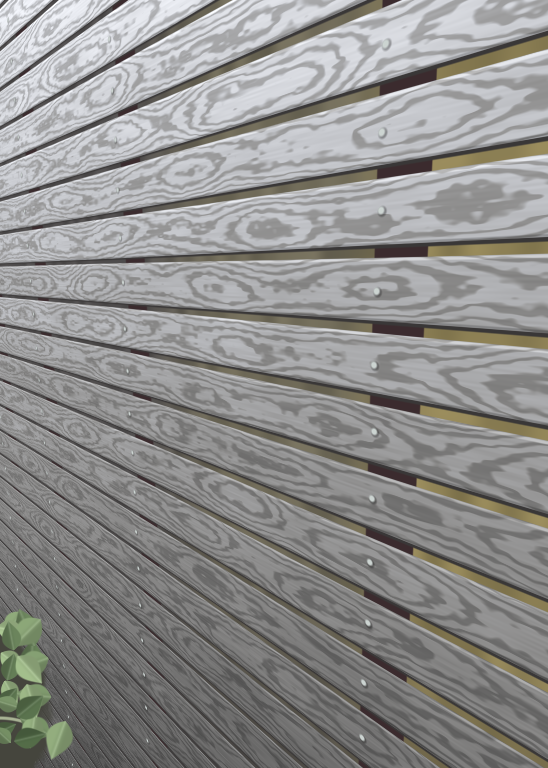
This texture is drawn by a WebGL 1 fragment shader. Its source:

```glsl
precision highp float;
// Grey wood-grain slats of a wall in steep perspective, with screws, posts behind and leaves in a corner.
uniform vec2 u_resolution;

#define HORIZON_POINT vec2(-0.331, 0.357)  // where the slats converge (y runs down)
#define PLUMB_Y 4.154                      // height where the posts converge
#define TILT 0.184                         // lean of the vanishing line
#define SLAT_PITCH 0.1208
#define SLAT_SHIFT 0.0358
#define GAP_NEAR 0.085                     // half gap, in slat pitches
#define GAP_FAR 0.052
#define GRAIN_DEPTH 0.24
#define OCHRE vec3(0.55, 0.50, 0.33)
#define POST_BROWN vec3(0.23, 0.17, 0.18)
#define SHADOW vec3(0.25, 0.24, 0.24)
#define LEAF_COUNT 22

float hash(vec2 p) {
  p = fract(p * vec2(0.1031, 0.1137));
  p += dot(p, p.yx + 33.33);
  return fract((p.x + p.y) * p.x * 7.31);
}

float noise(vec2 p) {
  vec2 i = floor(p), f = fract(p);
  f = f * f * (3.0 - 2.0 * f);
  vec2 e = vec2(1.0, 0.0);
  return mix(mix(hash(i), hash(i + e), f.x),
             mix(hash(i + e.yx), hash(i + e.xx), f.x), f.y);
}

// Coverage of the region d < 0, softened over the width aa.
float cover(float d, float aa) {
  return 1.0 - smoothstep(-aa, aa, d);
}

// Screw column position along the slats.
float columnAt(float i) {
  return 4.612 + 3.135 * i - 0.31 * i * (i - 1.0);
}

// Contours of a wandering ridge: long nested ovals and arches.
float grainLines(vec2 uv, float across, float id, vec2 texel) {
  float ridge = across + 0.24 * (noise(vec2(uv.x * 0.9 + id * 5.7, id)) - 0.5);
  float h = 13.0 * ridge * ridge
          + 3.4 * noise(vec2(uv.x * 1.3 + id * 7.3, id + 40.0))
          + 0.9 * noise(vec2(uv.x * 3.0, uv.y * 4.0) + 60.0)
          + 0.4 * noise(vec2(uv.x * 14.0, uv.y * 18.0) + 90.0);
  float aa = 0.5 * (texel.y * (26.0 * abs(ridge) + 5.0) + texel.x * 5.0) + 0.03;
  float width = 0.13 + 0.13 * noise(vec2(uv.x * 5.0, uv.y * 7.0) + 20.0);
  float line = cover(abs(fract(h) - 0.5) - width, aa);
  return mix(line, 0.4, smoothstep(0.25, 0.8, aa));
}

// View through a gap: ochre ground, dimmer far away, crossed by posts.
vec3 behindSlats(vec2 uv, float below, float gap, vec2 texel) {
  vec3 c = mix(OCHRE, vec3(0.43, 0.41, 0.34), smoothstep(4.2, 5.0, uv.x));
  c = mix(c, SHADOW + 0.06, smoothstep(6.0, 7.6, uv.x));
  c *= 0.88 + 0.24 * noise(uv * vec2(7.0, 2.0));
  c = mix(c, SHADOW, smoothstep(4.0, 12.0, uv.y));
  for (int i = 0; i < 4; i++) {
    float n = float(i);
    float post = abs(uv.x - columnAt(n) + 0.15 + 0.12 * n) - 0.18;
    c = mix(c, POST_BROWN, cover(post, texel.x));
  }
  return mix(c, SHADOW * 0.9, cover(below + gap * 0.45, texel.y));
}

// Leaves scattered over dark soil in the lower left corner.
vec3 addLeaves(vec3 c, vec2 p, float px) {
  float soil = p.x - 0.07 + 0.5 * max(0.0, 0.87 - p.y) + 0.03 * noise(p * 60.0);
  c = mix(c, vec3(0.27, 0.27, 0.24), cover(soil, 0.008) * smoothstep(0.80, 0.83, p.y));
  float stem = abs(p.y - 0.935 - 5.0 * p.x * p.x) - 0.002;
  c = mix(c, vec3(0.66, 0.70, 0.58), cover(stem, px) * step(p.x, 0.08));
  for (int i = 0; i < LEAF_COUNT; i++) {
    float n = float(i) + 1.0;
    float r1 = fract(n * 0.618), r2 = fract(n * 0.755), r3 = fract(n * 0.414);
    vec2 q = p - vec2(r1 * (0.035 + 0.05 * r2), 0.81 + 0.18 * r2);
    float a = 6.283 * r3;
    q = mat2(cos(a), sin(a), -sin(a), cos(a)) * q / (0.015 + 0.012 * r1);
    float blade = abs(q.y) - 0.62 * (1.0 - q.x * q.x) * (1.0 - 0.4 * q.x);
    vec3 green = mix(vec3(0.29, 0.38, 0.25), vec3(0.64, 0.74, 0.55), r3);
    green *= 0.88 + 0.2 * smoothstep(-0.3, 0.3, q.y);
    green += 0.10 * cover(abs(q.y) - 0.05, 0.08);
    c = mix(c, green, cover(blade, px * 50.0) * step(abs(q.x), 1.0));
  }
  return c;
}

void main() {
  float px = 1.0 / u_resolution.y;
  vec2 p = gl_FragCoord.xy * px;
  p.y = 1.0 - p.y;
  float sideways = gl_FragCoord.x / u_resolution.x;

  // Wall coordinates: x along the slats, y counts the slats downward.
  vec2 d = p - HORIZON_POINT;
  float depth = max(d.x - TILT * d.y, 0.02);
  vec2 uv = vec2((PLUMB_Y - p.y) / depth, (d.y / depth + SLAT_SHIFT) / SLAT_PITCH);
  vec2 texel = px / depth * vec2(uv.x, (1.0 + TILT * abs(d.y) / depth) / SLAT_PITCH);
  float id = floor(uv.y);
  float across = uv.y - id - 0.5;
  float below = uv.y - floor(uv.y + 0.5);

  // Slat surface: daylight, board tone, fibres and grain.
  float light = 0.655 + (0.5 - p.y) * mix(0.60, 0.32, sideways);
  light += 0.04 * (hash(vec2(id + 50.0, 3.0)) - 0.5);
  light += 0.05 * (noise(vec2(uv.x * 4.0, uv.y * 32.0)) - 0.5);
  light += 0.04 * (noise(uv * vec2(1.5, 2.0) + 15.0) - 0.5);
  light *= 1.0 - GRAIN_DEPTH * grainLines(uv, across, id, texel);
  vec3 color = light * mix(vec3(1.0, 0.995, 0.99), vec3(0.99, 1.0, 1.025), smoothstep(0.5, 0.8, light));

  // Lit upper edge and shaded lower edge of each slat.
  float gap = mix(GAP_NEAR, GAP_FAR, smoothstep(4.0, 8.5, uv.x));
  gap *= mix(1.0, 0.7, smoothstep(2.0, 9.0, uv.y));
  color += 0.13 * cover(abs(below - gap - 0.025) - 0.018, texel.y);
  color *= 1.0 - 0.22 * cover(abs(below + gap + 0.015) - 0.015, texel.y);

  // Screw heads with a dark rim, one per slat and column.
  for (int i = 0; i < 4; i++) {
    float n = float(i);
    float jitter = hash(vec2(id + 30.0, n)) - 0.5;
    vec2 s = vec2(uv.x - columnAt(n) - 0.02 * jitter, across - 0.06 * jitter) / vec2(0.028, 0.06);
    float aa = 0.2 + 0.5 * texel.x / 0.028;
    color = mix(color, color * 0.68, cover(length(s - vec2(-0.3, 0.25)) - 1.1, aa));
    color = mix(color, vec3(0.80, 0.83, 0.82), cover(length(s) - 0.8, aa));
  }

  color = mix(color, behindSlats(uv, below, gap, texel), cover(abs(below) - gap, texel.y * 0.7));
  color = addLeaves(color, p, px);
  gl_FragColor = vec4(clamp(color, 0.0, 1.0), 1.0);
}
```
